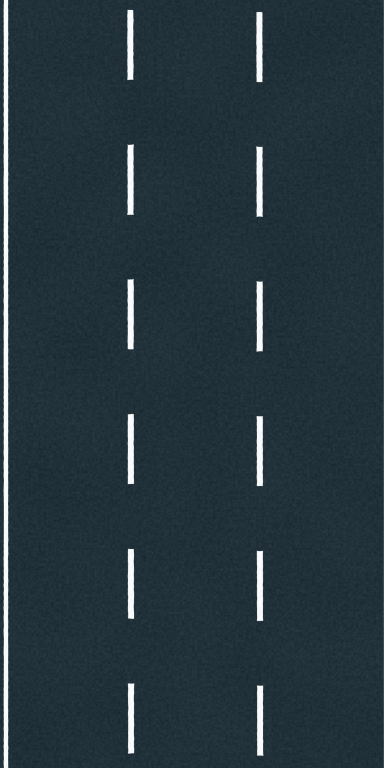
Give the GLSL for this pattern, as a WebGL 2 fragment shader.

```glsl
#version 300 es
precision highp float;

// A three-lane road seen from above: a solid edge line and two columns of
// dashes on dark asphalt. Paint is made of box distances with slightly worn
// edges; gradient noise gives the fine grain and the broad tonal patches.

uniform vec2 u_resolution;
out vec4 outColor;

// Lengths are fractions of the canvas width; the canvas is two units tall.
const vec3 ASPHALT = vec3(0.128, 0.190, 0.222);
const vec3 PAINT = vec3(0.972, 0.980, 0.986);
const vec3 VERGE = vec3(0.43, 0.47, 0.48);

const float EDGE_LINE_X = 0.0155;
const float EDGE_LINE_HALF_WIDTH = 0.0058;
const float VERGE_WIDTH = 0.0022;
const float VERGE_OPACITY = 0.45;

const int DASH_COLUMNS = 2;
const float FIRST_COLUMN_X = 0.3405;
const float COLUMN_SPACING = 0.336;
const float COLUMN_DROP = 0.0055;     // second column sits a little lower
const float COLUMN_LEAN = 0.0010;     // sideways drift per unit of height
const float FIRST_DASH_Y = 0.129;
const float DASH_PERIOD = 0.3508;
const vec2 DASH_HALF_SIZE = vec2(0.0078, 0.0910);

const float GRAIN_SCALE = 150.0;
const float GRAIN_STRENGTH = 0.040;
const float PATCH_SCALE = 5.0;
const float PATCH_STRENGTH = 0.014;
const float WEAR_SCALE = 85.0;
const float WEAR_DEPTH = 0.0012;
const float PAINT_MOTTLE = 0.03;
const float EDGE_SOFTNESS = 0.0012;

// Pseudo-random unit gradient for a lattice point
vec2 latticeGradient(vec2 cell) {
    vec3 h = fract(vec3(cell.xyx) * vec3(0.1031, 0.1030, 0.0973));
    h += dot(h, h.yzx + 33.33);
    float angle = 6.28318 * fract((h.x + h.y) * h.z);
    return vec2(cos(angle), sin(angle));
}

// Gradient noise, roughly -0.7 to 0.7
float gradientNoise(vec2 p) {
    vec2 cell = floor(p);
    vec2 f = p - cell;
    vec2 blend = f * f * f * (f * (f * 6.0 - 15.0) + 10.0);
    vec2 e = vec2(1.0, 0.0);
    float a = dot(latticeGradient(cell), f);
    float b = dot(latticeGradient(cell + e.xy), f - e.xy);
    float c = dot(latticeGradient(cell + e.yx), f - e.yx);
    float d = dot(latticeGradient(cell + e.xx), f - e.xx);
    return mix(mix(a, b, blend.x), mix(c, d, blend.x), blend.y);
}

float boxDistance(vec2 p, vec2 halfSize) {
    vec2 q = abs(p) - halfSize;
    return length(max(q, 0.0)) + min(max(q.x, q.y), 0.0);
}

// Distance to the edge line and to the nearest dash of each column
float markingDistance(vec2 p) {
    float dist = abs(p.x - EDGE_LINE_X) - EDGE_LINE_HALF_WIDTH;
    for (int i = 0; i < DASH_COLUMNS; i++) {
        float column = float(i);
        float x = FIRST_COLUMN_X + column * COLUMN_SPACING
                - COLUMN_LEAN * (p.y - 1.0);
        float y = p.y - FIRST_DASH_Y + column * COLUMN_DROP;
        y -= DASH_PERIOD * round(y / DASH_PERIOD);
        dist = min(dist, boxDistance(vec2(p.x - x, y), DASH_HALF_SIZE));
    }
    return dist;
}

void main() {
    vec2 p = gl_FragCoord.xy / u_resolution * vec2(1.0, 2.0);
    float softness = max(EDGE_SOFTNESS, 0.7 / u_resolution.x);

    // Asphalt: fine grain over faint broad patches
    float grain = gradientNoise(p * GRAIN_SCALE)
                + 0.5 * gradientNoise(p * GRAIN_SCALE * 0.47 + 17.0);
    float patches = gradientNoise(p * PATCH_SCALE + 5.0);
    vec3 color = ASPHALT + GRAIN_STRENGTH * grain + PATCH_STRENGTH * patches;

    // Pale sliver along the right border
    float verge = smoothstep(-softness, softness, p.x - 1.0 + VERGE_WIDTH);
    color = mix(color, VERGE, verge * VERGE_OPACITY);

    // Paint with uneven edges and slight mottling
    float wear = gradientNoise(p * WEAR_SCALE + 41.0);
    float dist = markingDistance(p) + WEAR_DEPTH * wear;
    float coverage = 1.0 - smoothstep(-softness, softness, dist);
    color = mix(color, PAINT + PAINT_MOTTLE * wear, coverage);

    outColor = vec4(clamp(color, 0.0, 1.0), 1.0);
}
```
